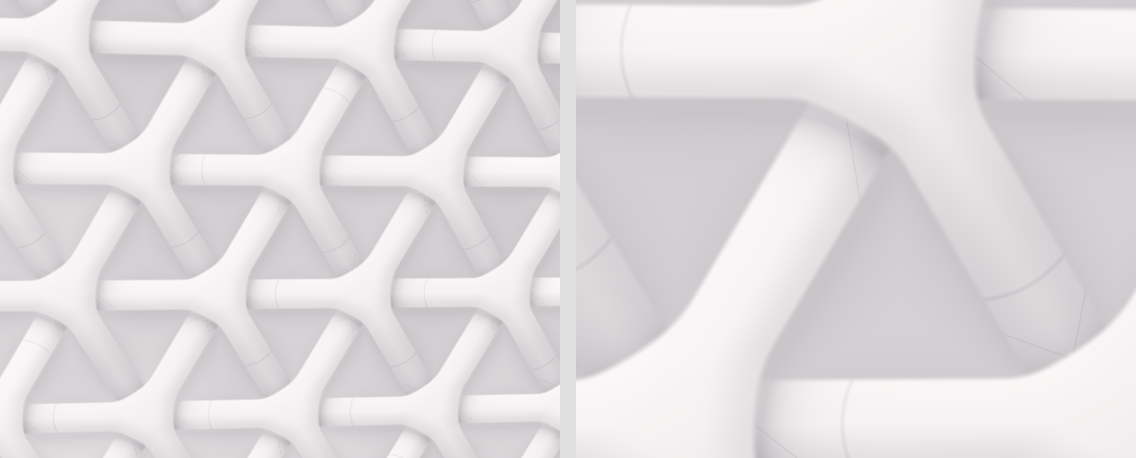
Left: the whole. Right: its middle third, enlarged.
A Shadertoy shader for this pattern:

```glsl
// White lattice of interlocking three-armed hubs on a triangular grid.
// Each hub is a smooth union of three segments; every arm tip dips under the
// neighbouring hub, so the hub nearest to a point is always drawn last.

const float ROW = 0.866;          // row height for unit hub spacing
const float ARM_WIDTH = 0.105;    // half width
const float ARM_LENGTH = 0.92;
const float FILLET = 0.16;
const vec2 TO_LIGHT = vec2(-0.45, 0.89);
const vec2 SHADOW_SHIFT = vec2(-0.015, 0.04);

float hash(vec2 p) {
    vec3 h = fract(vec3(p.xyx) * 0.1031);
    h += dot(h, h.yzx + 33.33);
    return fract((h.x + h.y) * h.z);
}

float noise(vec2 p) {
    vec2 i = floor(p), f = fract(p);
    f = f * f * (3.0 - 2.0 * f);
    return mix(mix(hash(i), hash(i + vec2(1, 0)), f.x),
               mix(hash(i + vec2(0, 1)), hash(i + vec2(1, 1)), f.x), f.y);
}

float smoothMin(float a, float b, float k) {
    float h = max(k - abs(a - b), 0.0) / k;
    return min(a, b) - h * h * k * 0.25;
}

// Directions: 0 west, 1 south-east, 2 north-east
vec2 armDirection(int arm) {
    float angle = 3.14159 + float(arm) * 2.0944;
    return vec2(cos(angle), sin(angle));
}

float segment(vec2 p, vec2 dir, float len) {
    return length(p - dir * clamp(dot(p, dir), 0.0, len));
}

float hubDistance(vec2 p) {
    float d = segment(p, armDirection(0), ARM_LENGTH);
    for (int arm = 1; arm < 3; arm++)
        d = smoothMin(d, segment(p, armDirection(arm), ARM_LENGTH), FILLET);
    return d - ARM_WIDTH;
}

vec2 hubCenter(vec2 id) {
    return vec2(id.x + 0.5 * id.y, ROW * id.y);
}

// Fine curved joints, present on some arms only
float seams(vec2 p, vec2 id, float soft) {
    float line = 0.0;
    for (int arm = 0; arm < 3; arm++) {
        vec2 dir = armDirection(arm);
        float across = dot(p, vec2(-dir.y, dir.x));
        float place = 0.55 + 0.08 * hash(id + float(arm) * 7.3 + 40.0);
        float chance = arm == 1 ? 0.9 : (arm == 0 ? 0.4 : 0.15);
        float present = step(hash(id + float(arm) * 3.7 + 90.0), chance);
        float d = abs(dot(p, dir) - place + 2.0 * across * across);
        line = max(line, present * (1.0 - smoothstep(0.0, soft, d)));
    }
    return line;
}

// Brightness of a rounded arm surface
float hubTone(vec2 p, vec2 id, float d, float soft) {
    float e = 0.01;
    vec2 slope = vec2(hubDistance(p + vec2(e, 0)) - d,
                      hubDistance(p + vec2(0, e)) - d) / e;
    float rim = smoothstep(-0.12, 0.0, d);
    float tone = 0.962 + 0.015 * (hash(id + 20.0) - 0.5);
    tone += rim * (0.05 * dot(slope, TO_LIGHT) - 0.03);
    tone -= 0.095 * smoothstep(-0.12, 0.65, dot(p, armDirection(1)));
    return tone - 0.045 * seams(p, id, soft);
}

void mainImage(out vec4 fragColor, in vec2 fragCoord) {
    vec2 uv = (fragCoord - 0.5 * iResolution.xy) / iResolution.y;
    float soft = max(3.2 / iResolution.y, 0.009);

    // Gentle perspective: spacing shrinks toward the lower right
    vec2 q = vec2(1.417 + uv.x * (3.11 + 0.19 * uv.x - 0.19 * uv.y),
                  ROW * (uv.y * (3.7 - 0.26 * uv.y + 0.21 * uv.x) - 1.47));
    vec2 base;
    base.y = floor(q.y / ROW + 0.5);
    base.x = floor(q.x - 0.5 * q.y / ROW + 0.5);

    // Nearest hub, and the soft shadow of all hubs on the backdrop
    vec2 topId = base;
    float nearest = 9.0, shade = 0.0;
    for (int k = 0; k < 9; k++) {
        vec2 id = base + vec2(k % 3 - 1, k / 3 - 1);
        vec2 p = q - hubCenter(id);
        if (length(p) < nearest) { nearest = length(p); topId = id; }
        shade = max(shade, exp(-max(hubDistance(p + SHADOW_SHIFT), 0.0) / 0.07));
    }

    float tone = 0.845 - 0.035 * (0.6 * uv.x + uv.y);
    tone += 0.035 * (noise(q * 1.7 + 30.0) - 0.5) - 0.045 * shade;

    // Arms passing beneath, darkened where the top hub covers them
    vec2 topP = q - hubCenter(topId);
    float cover = exp(-max(hubDistance(topP + SHADOW_SHIFT), 0.0) / 0.045);
    for (int k = 0; k < 9; k++) {
        vec2 id = base + vec2(k % 3 - 1, k / 3 - 1);
        if (id == topId) continue;
        vec2 p = q - hubCenter(id);
        float d = hubDistance(p);
        float under = hubTone(p, id, d, soft) - 0.15 * cover;
        tone = mix(tone, under, smoothstep(soft, -soft, d));
    }
    float topD = hubDistance(topP);
    tone = mix(tone, hubTone(topP, topId, topD, soft), smoothstep(soft, -soft, topD));

    // Cool tint, strongest in the shadows
    vec3 tint = mix(vec3(0.99, 0.975, 0.995), vec3(1.0, 0.99, 0.99),
                    smoothstep(0.77, 0.95, tone));
    fragColor = vec4(tone * tint, 1.0);
}
```
